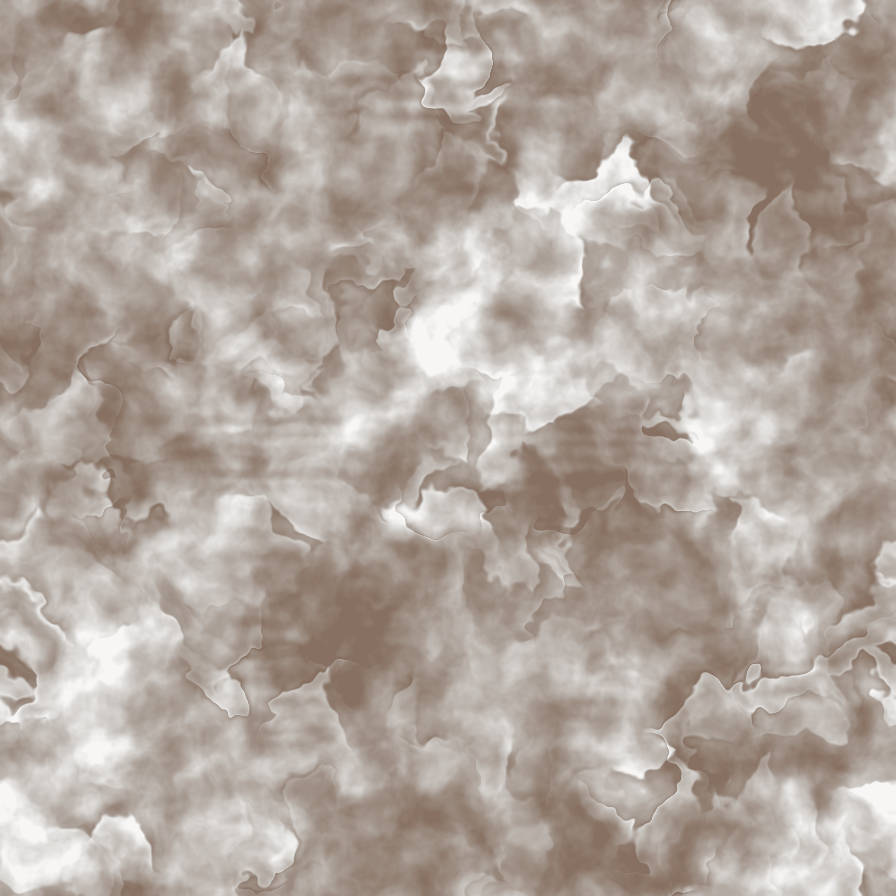
Give the GLSL for this texture, as a Shadertoy shader.

```glsl
#define FLAKE_LAYERS 5
#define FLAKE_CELLS 4.0
#define FLAKE_OPACITY 0.8
#define RAGGEDNESS 0.05
#define EDGE_WIDTH 0.003
#define RIM_LIGHT 1.1
#define RIM_SHADOW 0.7
#define TEAR_STRENGTH 1.3
#define MOTTLE 1.8
#define CONTRAST 1.3
#define MID_TONE 0.345

// Integer hash of a cell, three values in 0..1
vec3 hash3(vec2 cell, float seed) {
    uvec3 v = uvec3(cell, seed) * 1664525u + 1013904223u;
    v.x += v.y * v.z; v.y += v.z * v.x; v.z += v.x * v.y;
    v ^= v >> 16u;
    v.x += v.y * v.z; v.y += v.z * v.x; v.z += v.x * v.y;
    return vec3(v >> 8u) / 16777216.0;
}

float cornerSlope(vec2 cell, vec2 offset, vec2 period, float seed) {
    vec2 slope = hash3(mod(cell, period), seed).xy * 2.0 - 1.0;
    return dot(slope, offset);
}

// Gradient noise that wraps after a whole number of cells
float noise(vec2 p, vec2 period, float seed) {
    vec2 i = floor(p), f = p - i;
    vec2 s = f * f * f * (f * (f * 6.0 - 15.0) + 10.0);
    vec2 e = vec2(1.0, 0.0);
    float low = mix(cornerSlope(i, f, period, seed),
                    cornerSlope(i + e.xy, f - e.xy, period, seed), s.x);
    float high = mix(cornerSlope(i + e.yx, f - e.yx, period, seed),
                     cornerSlope(i + e.xx, f - e.xx, period, seed), s.x);
    return mix(low, high, s.y);
}

float fbm(vec2 p, vec2 frequency, int octaves, float seed) {
    float sum = 0.0, gain = 1.0;
    for (int i = 0; i < octaves; i++) {
        sum += gain * noise(p * frequency, frequency, seed + float(i));
        frequency *= 2.0;
        gain *= 0.5;
    }
    return sum;
}

// Lays torn wedges over the tone: crisp at the tip, fading at the back
float addFlakes(float tone, float ground, vec2 p, float blur, float cells, float seed) {
    vec2 home = floor(p * cells);
    float soft = EDGE_WIDTH + 0.035 * blur;
    for (int y = -1; y <= 1; y++)
    for (int x = -1; x <= 1; x++) {
        vec2 cell = home + vec2(x, y);
        vec3 place = hash3(mod(cell, cells), seed);
        vec3 look = hash3(mod(cell, cells), seed + 1.0);
        vec2 r = p * cells - cell - place.xy;

        // Tips point mostly up or down to the right
        float angle = (place.z < 0.5 ? 1.57 : -0.8) + (look.x - 0.5) * 1.1;
        vec2 tip = vec2(cos(angle), sin(angle));
        float spread = mix(0.5, 0.95, look.y);
        float across = abs(tip.x * r.y - tip.y * r.x);
        float d = (dot(r, tip) * sin(spread) + across * cos(spread)) / cells;

        float fade = 1.0 - smoothstep(0.35, 0.95, length(r));
        float cover = fade * (1.0 - smoothstep(-soft, soft, d));
        float level = 0.5 * ground + (look.z * 2.0 - 1.0) * 1.4;
        float crisp = (1.0 - blur) * fade * fract(look.z * 7.0);
        tone = mix(tone, level, cover * FLAKE_OPACITY);
        tone += RIM_LIGHT * crisp * cover * exp(min(d, 0.0) / 0.010);
        tone -= RIM_SHADOW * crisp * smoothstep(-soft, soft, d) * exp(-max(d, 0.0) / 0.010);
    }
    return tone;
}

// Torn steps in places: a light lip that drops sharply into shade
float tears(vec2 p) {
    float n = fbm(p, vec2(9.0), 3, 50.0);
    float mask = smoothstep(0.06, 0.34, noise(p * 6.0, vec2(6.0), 60.0));
    float shade = smoothstep(-0.015, 0.02, n);
    float lip = (1.0 - shade) * exp(min(n, 0.0) / 0.06);
    return mask * (lip - 1.2 * shade * exp(-max(n, 0.0) / 0.08));
}

// A few thin level scratches
float scratches(vec2 p) {
    vec2 frequency = vec2(6.0, 72.0);
    float mask = smoothstep(0.12, 0.36, noise(p * 5.0, vec2(5.0), 70.0));
    return mask * noise(p * frequency, frequency, 71.0);
}

vec3 stoneColor(float t) {
    vec3 umber = vec3(0.53, 0.44, 0.38);
    vec3 chalk = vec3(0.97, 0.965, 0.96);
    vec3 greyShift = vec3(0.0, 0.08, 0.12);
    return mix(umber, chalk, t) + greyShift * t * (1.0 - t);
}

void mainImage(out vec4 fragColor, in vec2 fragCoord) {
    vec2 uv = fragCoord / iResolution.xy;
    vec2 warp = vec2(fbm(uv, vec2(12.0), 4, 10.0), fbm(uv, vec2(12.0), 4, 20.0));
    vec2 p = uv + RAGGEDNESS * warp;

    // Broad light and dark bands rising to the right
    vec2 diagonal = vec2(p.x + p.y, p.x - p.y);
    float ground = 3.4 * fbm(diagonal, vec2(2.0, 4.0), 4, 30.0);

    float blur = smoothstep(0.0, 0.3, noise(uv * 7.0, vec2(7.0), 40.0));
    float tone = ground;
    for (int i = 0; i < FLAKE_LAYERS; i++)
        tone = addFlakes(tone, ground, p, blur, FLAKE_CELLS + float(i), 100.0 + 2.0 * float(i));

    tone += TEAR_STRENGTH * tears(p);
    tone += 1.2 * scratches(uv + 0.2 * RAGGEDNESS * warp);
    tone += MOTTLE * fbm(uv + 0.3 * RAGGEDNESS * warp, vec2(22.0), 4, 80.0);

    // Spread the tones around a mid grey with a longer light end
    tone *= CONTRAST;
    float t = MID_TONE + 0.2 * tone + 0.02 * tone * tone;
    fragColor = vec4(stoneColor(clamp(t, 0.0, 1.0)), 1.0);
}
```
